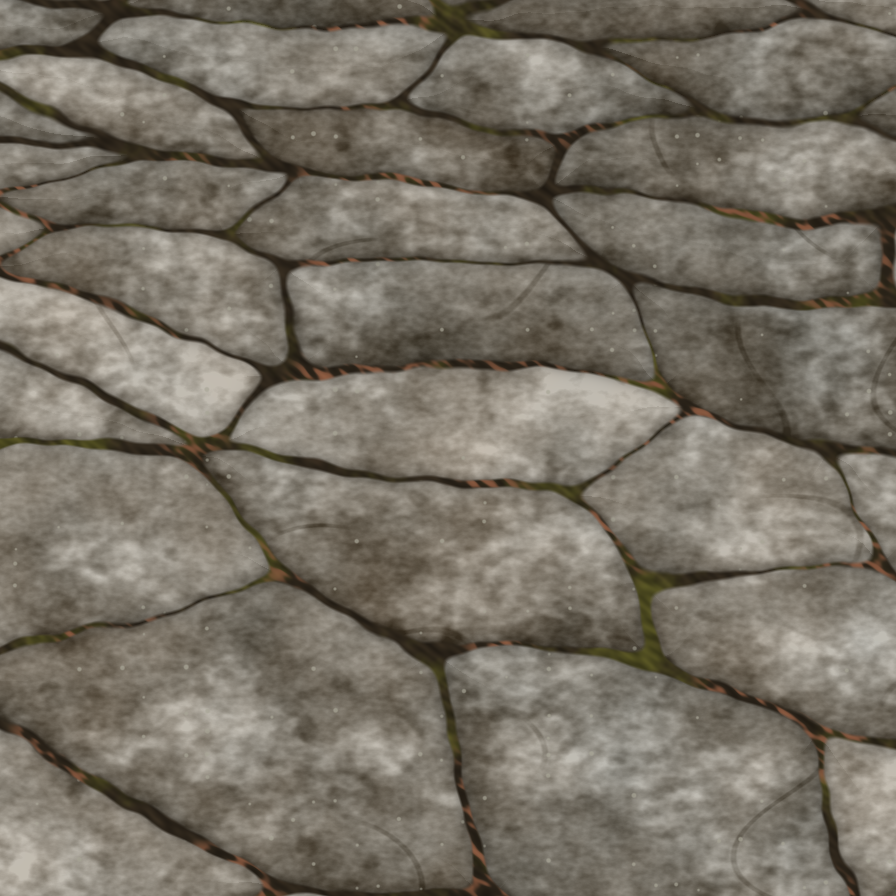
This texture is drawn by a WebGL 2 fragment shader. Its source:

```glsl
#version 300 es
precision highp float;
// Worn paving of irregular stone slabs receding upward, with mossy seams and pale lichen.
uniform vec2 u_resolution;
out vec4 fragColor;

const uint HASH_MUL = 1664525u;
const vec3 STONE_DARK = vec3(0.26, 0.23, 0.18);
const vec3 STONE_PALE = vec3(0.69, 0.67, 0.63);
const vec3 SOIL = vec3(0.17, 0.14, 0.10);
const vec3 MOSS = vec3(0.29, 0.28, 0.12);
const vec3 NEEDLES = vec3(0.43, 0.28, 0.20);

struct Slab {
    vec2 id;      // cell the slab grew from
    vec2 offset;  // position relative to the slab centre, in cells
    vec2 facing;  // direction of the nearest seam
    float edge;   // distance to the rounded outline, in canvas units
};

vec2 hash2(vec2 cell) {
    uvec2 q = uvec2(ivec2(cell)) * HASH_MUL + 12345u;
    for (int i = 0; i < 2; i++) {
        q.x += q.y * HASH_MUL;
        q.y += q.x * HASH_MUL;
        q ^= q >> 16u;
    }
    return vec2(q & 65535u) / 65536.0;
}

float gradientDot(vec2 cell, vec2 f) {
    float angle = 6.2832 * hash2(cell).x;
    return dot(vec2(cos(angle), sin(angle)), f);
}

float gradientNoise(vec2 p) {
    vec2 i = floor(p), f = p - i;
    vec2 u = f * f * f * (f * (f * 6.0 - 15.0) + 10.0);
    vec2 e = vec2(1.0, 0.0);
    float low = mix(gradientDot(i, f), gradientDot(i + e.xy, f - e.xy), u.x);
    float high = mix(gradientDot(i + e.yx, f - e.yx), gradientDot(i + e.xx, f - e.xx), u.x);
    return mix(low, high, u.y);
}

float fbm(vec2 p) {
    float sum = 0.0, amp = 0.5;
    for (int i = 0; i < 5; i++) {
        sum += amp * gradientNoise(p);
        p = mat2(1.6, 1.2, -1.2, 1.6) * p + 7.3;
        amp *= 0.55;
    }
    return sum;
}

vec2 slabCentre(vec2 cell) {
    return cell + 0.5 + (hash2(cell) - 0.5) * vec2(0.9, 0.7);
}

// Voronoi slabs; cellSize turns cell distances into canvas distances
Slab findSlab(vec2 q, vec2 cellSize, float sharpness) {
    vec2 home = floor(q), id = home, centre = home;
    float best = 1e3;
    for (int k = 0; k < 9; k++) {
        vec2 cell = home + vec2(k % 3 - 1, k / 3 - 1);
        vec2 c = slabCentre(cell);
        float d = dot(c - q, c - q);
        if (d < best) { best = d; id = cell; centre = c; }
    }
    float sum = 0.0, nearest = 1e3;
    vec2 facing = vec2(0.0, 1.0);
    for (int k = 0; k < 25; k++) {
        if (k == 12) continue;
        vec2 c = slabCentre(id + vec2(k % 5 - 2, k / 5 - 2));
        vec2 across = (c - centre) / cellSize;
        float d = dot(0.5 * (c + centre) - q, c - centre) / length(across);
        sum += exp(-d * sharpness);
        if (d < nearest) { nearest = d; facing = normalize(across); }
    }
    return Slab(id, q - centre, facing, -log(sum) / sharpness);
}

// Brightness of the slab surface: 0 dark, 1 pale
float stoneTone(vec2 p, Slab s, float depth) {
    vec2 seed = hash2(s.id + 31.0);
    vec2 g = p * vec2(1.0, 1.5) + seed * 17.0;
    float tone = 0.56 + 0.40 * (seed.x - 0.5) - 0.16 * (depth - 0.5);
    tone += 0.80 * fbm(g * 7.0) + 0.42 * fbm(g * 38.0);
    float lichen = smoothstep(-0.02, 0.09, fbm(g * 4.0 + 5.0) + 0.25 * (seed.y - 0.55));
    tone += lichen * (0.24 + 0.4 * gradientNoise(g * 45.0));
    tone -= 0.20 * smoothstep(0.22, 0.5, gradientNoise(g * 26.0));
    tone += 0.16 * gradientNoise(g * 110.0);
    // worn upper rims catch light, lower faces fall into shade
    tone += 0.14 * s.offset.y;
    tone += (0.16 * s.facing.y - 0.10) * exp(-s.edge / 0.018);
    // occasional hairline fractures
    float hairline = 1.0 - smoothstep(0.004, 0.014, abs(gradientNoise(g * 3.0 + 2.0)));
    return tone - 0.22 * hairline * smoothstep(0.1, 0.3, gradientNoise(g * 5.0));
}

vec3 seamColor(vec2 p) {
    vec3 c = mix(SOIL, MOSS, smoothstep(-0.05, 0.3, fbm(p * 9.0 + 3.0)));
    float strands = gradientNoise(mat2(0.8, 0.6, -0.6, 0.8) * p * vec2(45.0, 130.0));
    float litter = smoothstep(0.0, 0.2, gradientNoise(p * 6.0 + 40.0));
    return mix(c, NEEDLES, litter * smoothstep(-0.1, 0.3, strands)) * (1.0 + 0.5 * strands);
}

// Small scattered pale chips
float chips(vec2 p, float pixel) {
    vec2 q = p * 42.0, cell = floor(q), h = hash2(cell + 90.0);
    float d = length(q - cell - 0.25 - 0.5 * h) / 42.0;
    float radius = 0.0012 + 0.0015 * h.y;
    return step(0.88, h.x) * (1.0 - smoothstep(radius - pixel, radius + pixel, d));
}

void main() {
    float pixel = 1.0 / min(u_resolution.x, u_resolution.y);
    vec2 p = gl_FragCoord.xy * pixel;

    // rough outlines, tilted rows and shrinking cells toward the top
    vec2 w = p + 0.035 * vec2(gradientNoise(p * 4.0), gradientNoise(p * 4.0 + 50.0));
    w += 0.007 * vec2(gradientNoise(p * 24.0), gradientNoise(p * 24.0 + 50.0));
    float depth = w.y + 0.24 * (w.x - 0.5) * (1.2 - w.y);
    vec2 cellSize = vec2(0.5 * exp(-0.6 * depth), 0.32 * exp(-1.5 * depth));
    vec2 q = vec2((w.x - 0.5) / cellSize.x + 3.4, 1.0 / (1.5 * cellSize.y));
    Slab s = findSlab(q, cellSize, mix(85.0, 170.0, p.y));

    float tone = clamp(stoneTone(p, s, depth), -0.1, 1.15);
    vec3 color = mix(STONE_DARK, STONE_PALE, tone);
    color += vec3(0.03, 0.0, -0.025) * (fbm(p * 5.0 + s.id) + 0.3 * (hash2(s.id + 7.0).x - 0.5));
    color = mix(color, vec3(0.66, 0.65, 0.59), 0.7 * chips(p, pixel));

    float opening = smoothstep(-0.3, 0.4, gradientNoise(p * 5.0 + 20.0));
    float halfWidth = mix(0.0015, 0.0075, opening) * mix(1.15, 0.6, p.y);
    float soft = max(0.0022, pixel);
    float seam = 1.0 - smoothstep(halfWidth - soft, halfWidth + soft, s.edge);
    color *= 1.0 - 0.22 * exp(-max(s.edge - halfWidth, 0.0) / 0.006);
    fragColor = vec4(mix(color, seamColor(p), seam), 1.0);
}
```
